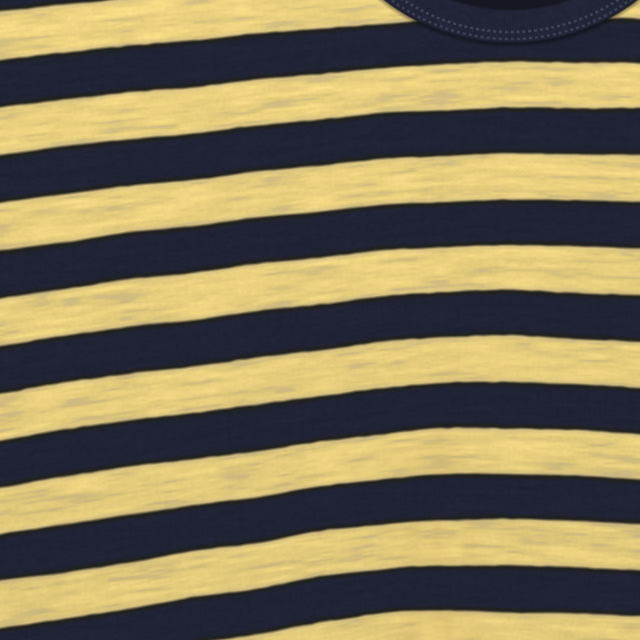
Give the GLSL for this texture, as a WebGL 2 fragment shader.

```glsl
#version 300 es
precision highp float;
// Draped jersey cloth with navy and straw-yellow stripes and a stitched collar at the top.

#define PERIOD 0.1432     // stripe spacing down the canvas
#define FIRST 0.061       // centre of the first dark stripe at the crest
#define HALF_BAND 0.0358  // half the height of a dark stripe
#define SOFTNESS 0.0032   // blur of the dyed edges
#define RIM 0.0075        // width of the blackish stripe border
#define WOBBLE 0.0055     // unevenness of the stripes
#define STREAKS 0.16      // strength of the yarn streaks
#define COLLAR_CENTRE vec2(0.798, -0.255)
#define COLLAR_OUTER 0.323
#define COLLAR_INNER 0.271

uniform vec2 u_resolution;
out vec4 fragColor;

const vec3 STRAW = vec3(0.92, 0.82, 0.50);
const vec3 PALE = vec3(0.80, 0.73, 0.54);
const vec3 OCHRE = vec3(0.86, 0.73, 0.42);
const vec3 NAVY = vec3(0.125, 0.138, 0.205);
const vec3 SOOT = vec3(0.13, 0.13, 0.12);
const vec3 THREAD = vec3(0.30, 0.32, 0.40);

float hash(vec2 p) {
    return fract(sin(dot(p, vec2(127.1, 311.7))) * 43758.5453);
}

float noise(vec2 p) {
    vec2 i = floor(p), f = fract(p);
    f = f * f * (3.0 - 2.0 * f);
    return mix(mix(hash(i), hash(i + vec2(1, 0)), f.x),
               mix(hash(i + vec2(0, 1)), hash(i + vec2(1, 1)), f.x), f.y);
}

// Sag of the cloth on both sides of a crest that sharpens and moves left lower down
float drape(vec2 p) {
    float s = p.x - mix(0.78, 0.63, p.y);
    float leftSlope = mix(0.09, 0.165, p.y);
    float rightSlope = 0.038;
    float bend = mix(0.15, 0.05, p.y);
    float arc = sqrt(s * s + bend * bend) - bend;
    return 0.5 * ((rightSlope - leftSlope) * s + (rightSlope + leftSlope) * arc);
}

vec3 stripedCloth(vec2 p) {
    float y = p.y - drape(p);
    float uneven = noise(vec2(p.x * 10.0, y * 6.0)) - 0.5;
    float fray = noise(vec2(p.x * 70.0, y * 40.0)) - 0.5;
    float row = (y + WOBBLE * uneven + 0.0015 * fray - FIRST) / PERIOD;
    float inside = HALF_BAND - abs(fract(row + 0.5) - 0.5) * PERIOD;

    // Yarn streaks run along the stripes, with a fine knit over them
    float streak = 0.65 * noise(vec2(p.x * 16.0, y * 130.0))
                 + 0.35 * noise(vec2(p.x * 45.0 + 7.0, y * 260.0));
    float knit = noise(p * 240.0) - 0.5;

    // Yellow bands: pale flecks, pale borders, a warm crease along the lower crest
    vec3 light = STRAW * (1.0 + STREAKS * (streak - 0.5) + 0.03 * knit);
    light = mix(light, PALE, 0.55 * smoothstep(0.62, 0.85, 1.0 - streak));
    light = mix(light, PALE, 0.45 * smoothstep(-0.009, -0.002, inside));
    float crease = exp(-pow((p.x - 0.68) / 0.06, 2.0)) * smoothstep(0.5, 0.9, p.y);
    light = mix(light, OCHRE, 0.5 * crease * noise(vec2(p.x * 60.0, y * 12.0)));
    light *= 1.0 - 0.04 * p.y;

    // Navy bands: blackish borders and slight fading
    vec3 dark = NAVY * (1.0 + 0.12 * (streak - 0.5) + 0.10 * knit);
    dark = mix(SOOT, dark, smoothstep(RIM * 0.4, RIM * 1.3, inside));

    float edge = max(SOFTNESS, 0.8 / u_resolution.y);
    return mix(light, dark, smoothstep(-edge, edge, inside));
}

// Dashed seam at a given radius
float seam(float r, float angle, float radius) {
    float dash = smoothstep(-0.5, 0.4, sin(angle * 210.0));
    return dash * (1.0 - smoothstep(0.0008, 0.0032, abs(r - radius)));
}

vec3 addCollar(vec3 cloth, vec2 p) {
    vec2 q = p - COLLAR_CENTRE;
    float r = length(q), angle = atan(q.x, q.y);
    float rib = 0.05 * sin(angle * 420.0) + 0.12 * (noise(p * 160.0) - 0.5);
    vec3 band = NAVY * (1.05 + rib);
    band = mix(band, THREAD, 0.55 * seam(r, angle, COLLAR_OUTER - 0.007));
    band = mix(band, THREAD, 0.65 * seam(r, angle, COLLAR_OUTER - 0.018));
    band *= 1.0 - 0.35 * smoothstep(COLLAR_OUTER - 0.004, COLLAR_OUTER, r);

    // Dark opening inside the band, soft shadow outside
    band = mix(NAVY * 0.65, band, smoothstep(-0.003, 0.003, r - COLLAR_INNER));
    cloth *= 1.0 - 0.35 * (1.0 - smoothstep(0.0, 0.008, r - COLLAR_OUTER));
    return mix(band, cloth, smoothstep(-0.002, 0.002, r - COLLAR_OUTER));
}

void main() {
    vec2 p = gl_FragCoord.xy / u_resolution;
    p.y = 1.0 - p.y; // measure downwards from the top
    fragColor = vec4(addCollar(stripedCloth(p), p), 1.0);
}
```
